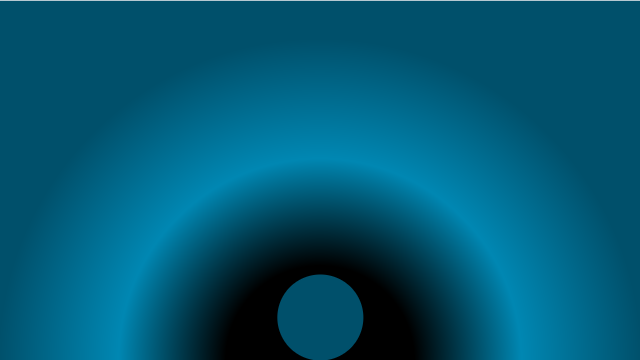
Give the GLSL for this background, as a Shadertoy shader.

```glsl
// A dark half-disc at the bottom centre fades into a bright cyan halo,
// then into deep teal; a flat teal disc sits inside the darkness.
// Built from radial ramps and one circle distance, in canvas heights.

// Dark core, bright ring, then the backdrop colour, by distance r.
vec3 haloColor(float r, vec3 teal) {
    vec3 cyan = vec3(0.0, 0.53, 0.70);
    vec3 inner = cyan * clamp((r - 0.262) / (0.559 - 0.262), 0.0, 1.0);
    float fade = clamp((r - 0.559) / (0.892 - 0.559), 0.0, 1.0);
    return mix(inner, teal, fade);
}

void mainImage(out vec4 fragColor, in vec2 fragCoord) {
    float pixel = 1.0 / iResolution.y;
    vec2 p = (fragCoord - vec2(0.5 * iResolution.x, 0.0)) * pixel;
    vec3 teal = vec3(0.0, 0.314, 0.42);

    // Halo centred on the bottom edge
    vec3 color = haloColor(length(p), teal);

    // Flat disc resting on the bottom edge
    float disc = length(p - vec2(0.001, 0.118)) - 0.1195;
    color = mix(color, teal, clamp(0.5 - disc / pixel, 0.0, 1.0));

    // Thin pale line along the top edge
    float line = clamp((p.y - 1.0 + 1.0 / 432.0) / pixel + 0.5, 0.0, 1.0);
    color = mix(color, vec3(0.85, 0.88, 0.9), line);

    fragColor = vec4(color, 1.0);
}
```
